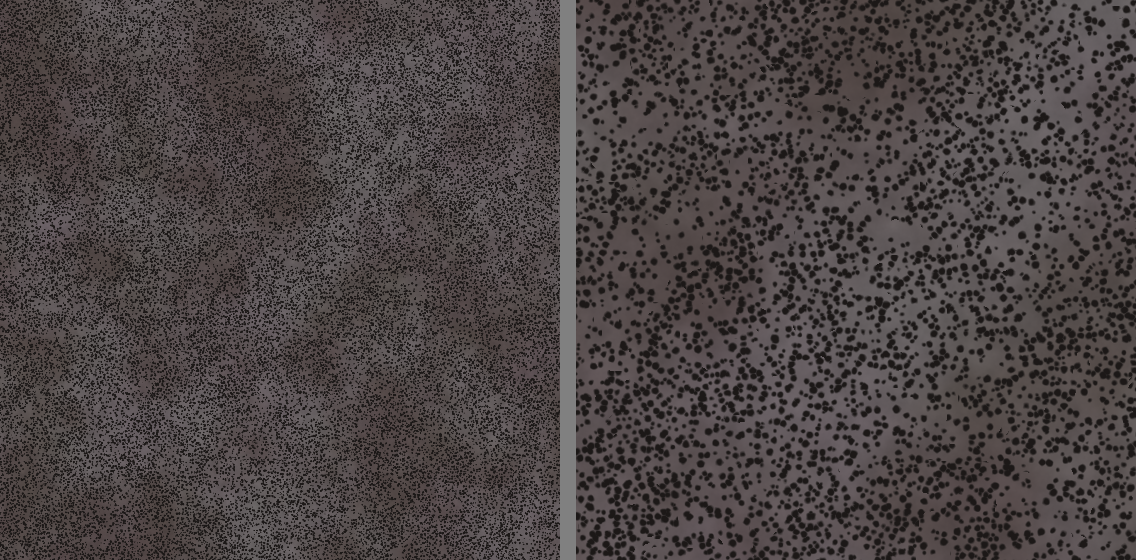
Left: the whole. Right: its middle third, enlarged.
A three.js fragment shader for this texture:

```glsl
// Dark irregular specks scattered over mottled grey-brown stone.
varying vec2 vUv;

const vec3 GREY = vec3(0.405, 0.378, 0.388);
const vec3 BROWN = vec3(0.318, 0.275, 0.268);
const vec3 SPECK = vec3(0.108, 0.096, 0.092);
const float PATCH_SCALE = 5.0;     // large patches across the canvas
const float MOTTLE_SCALE = 75.0;   // fine tone changes across the canvas
const float MOTTLE_DEPTH = 0.12;
const float TINT_DEPTH = 0.012;
const float SPECK_CELLS = 230.0;   // speck cells across the canvas
const float SPECK_SHARE = 0.72;    // mean share of cells with a speck
const float CLUMP_SCALE = 42.0;
const float CLUMP_DEPTH = 0.7;
const float RADIUS_MIN = 0.20;     // radii in cells
const float RADIUS_MAX = 0.52;
const float WOBBLE = 0.22;         // roughness of the outlines, in cells
const float EDGE = 0.0008;         // half width of the soft edge, in canvas units

vec3 hash3(vec2 p) {
  vec3 q = fract(p.xyx * vec3(0.1031, 0.1030, 0.0973));
  q += dot(q, q.yxz + 33.33);
  return fract((q.xxy + q.yzz) * q.zyx);
}

float valueNoise(vec2 p) {
  vec2 cell = floor(p);
  vec2 f = fract(p);
  f = f * f * (3.0 - 2.0 * f);
  float low = mix(hash3(cell).x, hash3(cell + vec2(1.0, 0.0)).x, f.x);
  float high = mix(hash3(cell + vec2(0.0, 1.0)).x, hash3(cell + 1.0).x, f.x);
  return mix(low, high, f.y);
}

float fbm(vec2 p) {
  float sum = 0.0;
  float total = 0.0;
  float weight = 1.0;
  for (int i = 0; i < 5; i++) {
    sum += weight * valueNoise(p);
    total += weight;
    weight *= 0.6;
    p = mat2(1.6, 1.2, -1.2, 1.6) * p + 17.3;
  }
  return sum / total;
}

// Stone ground: broad patches, faint hue drift and fine mottling
vec3 stoneColor(vec2 uv) {
  float blend = smoothstep(0.27, 0.69, fbm(uv * PATCH_SCALE + 3.7));
  float tint = fbm(uv * PATCH_SCALE * 1.7 + 41.0) - 0.5;
  float mottle = fbm(uv * MOTTLE_SCALE + 80.0) - 0.5;
  vec3 color = mix(BROWN, GREY, blend);
  color += TINT_DEPTH * tint * vec3(-1.0, 2.0, -1.0);
  return color * (1.0 + MOTTLE_DEPTH * 2.0 * mottle);
}

// Signed distance to the nearest speck, in cells
float speckDistance(vec2 uv) {
  vec2 p = uv * SPECK_CELLS;
  vec2 home = floor(p);
  float clump = valueNoise(uv * CLUMP_SCALE + 9.0) - 0.5;
  float share = SPECK_SHARE + CLUMP_DEPTH * clump;
  float nearest = 1.0;
  for (int y = -1; y <= 1; y++) {
    for (int x = -1; x <= 1; x++) {
      vec2 cell = home + vec2(float(x), float(y));
      vec3 place = hash3(cell + 11.0);
      vec3 kind = hash3(cell + 307.0);
      float radius = mix(RADIUS_MIN, RADIUS_MAX, kind.y);
      float d = length(p - cell - place.xy) - radius;
      if (kind.x < share) nearest = min(nearest, d);
    }
  }
  return nearest + WOBBLE * (valueNoise(p * 2.3) - 0.5);
}

void main() {
  float edge = EDGE * SPECK_CELLS;
  float speck = 1.0 - smoothstep(-edge, edge, speckDistance(vUv));
  gl_FragColor = vec4(mix(stoneColor(vUv), SPECK, speck), 1.0);
}
```
